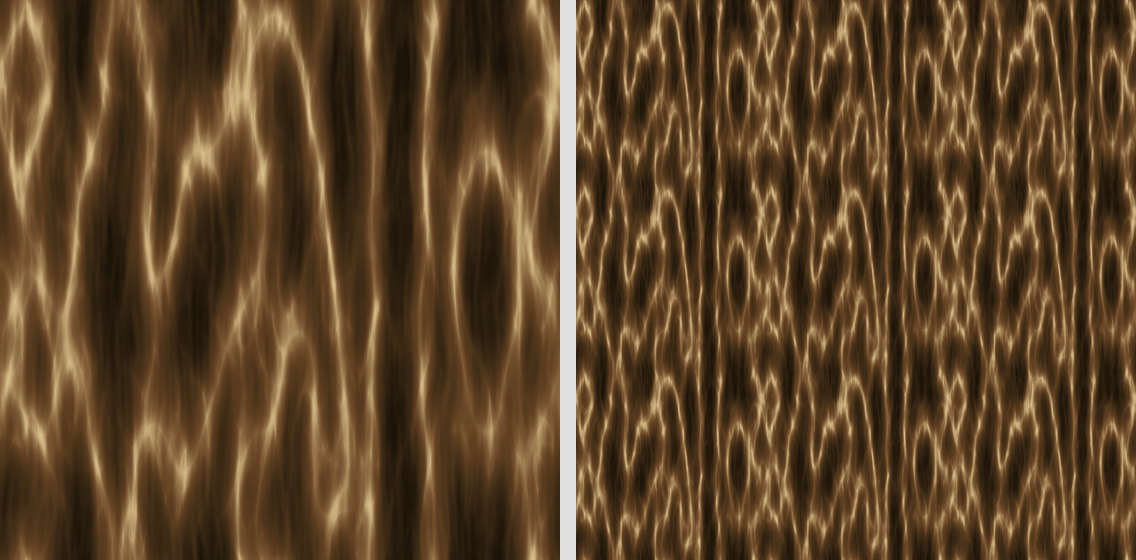
Left: one tile. Right: repeated 3 by 3.
Give the GLSL for this texture, as a WebGL 1 fragment shader.

```glsl
precision highp float;
// Fibrous bark: bright, branching ridges over dark brown hollows.
// Ridged gradient noise, stretched vertically and summed over octaves,
// is coloured by a brown ramp. Every noise layer wraps, so the tile repeats.

uniform vec2 u_resolution;

const vec2 BASE_CELLS = vec2(10.0, 2.0);    // cells of the largest ridges
const vec2 WARP_CELLS = vec2(12.0, 5.0);
const vec2 STREAK_CELLS = vec2(110.0, 6.0);
const int OCTAVES = 5;
const float PERSISTENCE = 0.52;
const float RIDGE_SLOPE = 2.0;              // higher is narrower and darker
const float HOLLOW_DETAIL = 0.35;           // fine detail kept between ridges
const float WARP_AMOUNT = 0.014;
const float STREAK_AMOUNT = 0.16;

const vec3 SHADOW = vec3(0.11, 0.075, 0.03);
const vec3 UMBER  = vec3(0.20, 0.14, 0.07);
const vec3 BROWN  = vec3(0.29, 0.20, 0.10);
const vec3 RUST   = vec3(0.38, 0.25, 0.13);
const vec3 TAN    = vec3(0.48, 0.34, 0.20);
const vec3 SAND   = vec3(0.60, 0.47, 0.30);
const vec3 STRAW  = vec3(0.75, 0.64, 0.45);
const vec3 CREAM  = vec3(0.84, 0.74, 0.53);

float hash(vec2 p, float seed) {
  return fract(sin(dot(p, vec2(127.1, 311.7)) + seed * 74.7) * 43758.5453);
}

// Slope of the random gradient at a lattice corner, wrapped to the period.
float corner(vec2 cell, vec2 offset, vec2 period, float seed) {
  float angle = 6.2831853 * hash(mod(cell, period), seed);
  return dot(vec2(cos(angle), sin(angle)), offset);
}

// Gradient noise around zero that repeats after one unit of uv.
float tileNoise(vec2 uv, vec2 period, float seed) {
  vec2 p = uv * period;
  vec2 cell = floor(p);
  vec2 f = p - cell;
  vec2 fade = f * f * f * (f * (f * 6.0 - 15.0) + 10.0);
  vec2 right = vec2(1.0, 0.0);
  vec2 up = vec2(0.0, 1.0);
  float low = mix(corner(cell, f, period, seed),
                  corner(cell + right, f - right, period, seed), fade.x);
  float high = mix(corner(cell + up, f - up, period, seed),
                   corner(cell + 1.0, f - 1.0, period, seed), fade.x);
  return mix(low, high, fade.y);
}

// Ridges at the zero crossings; coarse ridges strengthen the finer ones.
float ridges(vec2 uv) {
  float sum = 0.0;
  float amplitude = 1.0;
  float weight = 1.0;
  vec2 period = BASE_CELLS;
  for (int i = 0; i < OCTAVES; i++) {
    float seed = float(i) + 1.0;
    vec2 shift = seed * vec2(0.137, 0.271);
    float n = tileNoise(uv + shift, period, seed);
    float ridge = max(1.0 - RIDGE_SLOPE * abs(n), 0.0);
    ridge *= ridge;
    sum += amplitude * weight * ridge;
    weight *= mix(HOLLOW_DETAIL, 1.0, ridge);
    weight = max(weight, HOLLOW_DETAIL);
    amplitude *= PERSISTENCE;
    period *= 2.0;
  }
  return sum;
}

float ramp(float low, float high, float x) {
  return clamp((x - low) / (high - low), 0.0, 1.0);
}

vec3 barkColour(float h) {
  vec3 c = mix(SHADOW, UMBER, ramp(0.06, 0.30, h));
  c = mix(c, BROWN, ramp(0.30, 0.57, h));
  c = mix(c, RUST, ramp(0.57, 0.83, h));
  c = mix(c, TAN, ramp(0.83, 1.06, h));
  c = mix(c, SAND, ramp(1.06, 1.27, h));
  c = mix(c, STRAW, ramp(1.27, 1.49, h));
  return mix(c, CREAM, ramp(1.49, 1.75, h));
}

void main() {
  vec2 uv = gl_FragCoord.xy / u_resolution;

  // Sideways wobble of the fibres
  vec2 warped = uv;
  warped.x += WARP_AMOUNT * tileNoise(uv, WARP_CELLS, 11.0);

  // Ridge height with faint vertical streaks
  float height = ridges(warped);
  height += STREAK_AMOUNT * tileNoise(warped, STREAK_CELLS, 17.0);

  gl_FragColor = vec4(barkColour(height), 1.0);
}
```
